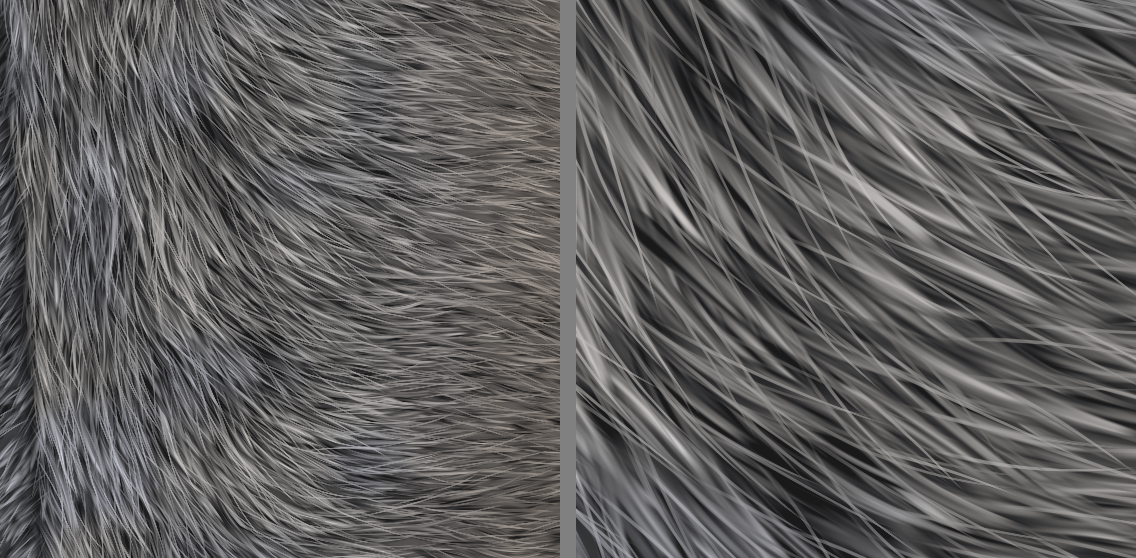
Left, the full canvas; right, a detail of the centre.
This texture is drawn by a WebGL 2 fragment shader. Its source:

```glsl
#version 300 es
precision highp float;
// Long grey fur combed from vertical on the left to level on the right.
// Tapered locks with inner hairs are scattered over jittered grids, turned
// along a flow field and painted in layers, then topped with single hairs.

uniform vec2 u_resolution;
out vec4 fragColor;

const int LOCK_LAYERS = 8;
const int HAIR_LAYERS = 4;
const float CELL = 0.055;         // grid pitch of the scattered locks
const float LOCK_LENGTH = 0.16;
const float LOCK_WIDTH = 0.011;   // half width at the widest part
const float HAIR_WIDTH = 0.0019;
const float HAIR_PITCH = 0.0034;  // spacing of hairs inside a lock
const float ROOT_TONE = 0.27;
const float TIP_GAIN = 0.23;
const float LOCK_VARIATION = 0.25;
const float HAIR_CONTRAST = 0.58;
const vec3 NEUTRAL = vec3(1.01, 0.995, 0.985);
const vec3 COOL = vec3(0.975, 0.985, 1.035);
const vec3 WARM = vec3(1.05, 0.985, 0.935);

vec4 hash4(vec2 p) {
  vec4 q = fract(p.xyxy * vec4(0.1031, 0.1030, 0.0973, 0.1099));
  q += dot(q, q.wzxy + 33.33);
  return fract((q.xxyz + q.yzzw) * q.zywx);
}

float hash1(vec2 p) {
  vec3 q = fract(p.xyx * 0.1031);
  q += dot(q, q.yzx + 33.33);
  return fract((q.x + q.y) * q.z);
}

float noise(vec2 p) {
  vec2 i = floor(p), f = fract(p);
  f = f * f * (3.0 - 2.0 * f);
  return mix(mix(hash1(i), hash1(i + vec2(1, 0)), f.x),
             mix(hash1(i + vec2(0, 1)), hash1(i + vec2(1, 1)), f.x), f.y);
}

float segmentDistance(vec2 p, vec2 a, vec2 b) {
  vec2 ab = b - a;
  return length(p - a - ab * clamp(dot(p - a, ab) / dot(ab, ab), 0.0, 1.0));
}

// Signed distance to the seam that cuts off a strip at the left.
float seam(vec2 p) { return p.x - 0.085 + 0.08 * p.y; }

float stripMask(vec2 p) { return 1.0 - smoothstep(-0.012, 0.004, seam(p)); }

// Combing direction as an angle in radians.
float flowAngle(vec2 p) {
  float turn = smoothstep(0.16, 0.80, p.x + 0.06 * (noise(p * 4.0) - 0.5));
  float steep = -1.53 + 0.22 * (1.0 - p.y);
  float angle = mix(steep, -0.12, turn) + 0.5 * (noise(p * 7.0 + 31.0) - 0.5);
  return mix(angle, -2.3, stripMask(p));
}

// Broad light and dark patches, with a shaded parting near the middle.
float patchTone(vec2 p) {
  float broad = noise(p * vec2(6.0, 7.0) + 11.0) - 0.5;
  float parting = segmentDistance(p, vec2(0.37, 0.76), vec2(0.48, 0.36));
  return 0.13 * broad - 0.12 * exp(-pow(parting / 0.045, 2.0));
}

void main() {
  vec2 p = gl_FragCoord.xy / u_resolution.y;
  float pixel = 1.0 / u_resolution.y;
  float sleek = smoothstep(0.55, 0.95, p.x);
  float tone = mix(0.28, 0.36, sleek);
  float patches = patchTone(p);

  for (int layer = 0; layer < LOCK_LAYERS + HAIR_LAYERS; layer++) {
    bool single = layer >= LOCK_LAYERS;
    vec2 shift = hash4(vec2(float(layer) * 7.0, 3.0)).xy;
    vec2 home = floor(p / CELL + shift);

    // Upstream locks are painted last, so their tips cover the roots below.
    for (int j = -2; j <= 2; j++)
    for (int i = 2; i >= -2; i--) {
      vec2 cell = home + vec2(i, j);
      vec2 id = cell + float(layer) * vec2(37.0, 53.0) + 100.0;
      vec4 rnd = hash4(id);
      vec2 center = (cell + rnd.xy - shift) * CELL;
      vec2 d = p - center;
      float fine = smoothstep(0.5, 0.95, center.x);
      float len = LOCK_LENGTH * mix(0.7, 1.2, rnd.z) * mix(1.0, 0.75, fine);
      len *= 1.0 - 0.5 * stripMask(center);
      if (length(d) > 0.56 * len) continue;

      // Local frame: u runs to the tip, v across, with a gentle bend.
      vec4 vary = hash4(id + 211.0);
      float angle = flowAngle(center) + (vary.x - 0.5) * (single ? 0.65 : 0.36);
      vec2 along = vec2(cos(angle), sin(angle));
      float u = dot(d, along);
      float v = dot(d, vec2(-along.y, along.x)) - (vary.y * 3.4 - 1.1) * u * u;
      float t = u / len + 0.5;
      if (t <= 0.0 || t >= 1.0) continue;

      float full = LOCK_WIDTH * mix(0.6, 1.3, vary.z) * mix(1.0, 0.65, fine);
      if (single) full = HAIR_WIDTH;
      float w = max(full * sqrt(1.0 - t) * smoothstep(-0.1, 0.3, t), pixel);
      float q = abs(v) / w;
      if (q > 1.8) continue;

      // Hairs inside the lock draw together toward its tip.
      float across = v / mix(w, full, 0.45) * full / HAIR_PITCH;
      float hair = noise(vec2(across + rnd.w * 90.0 + 50.0, t * 2.2 + rnd.x * 40.0));
      float ends = smoothstep(0.0, 0.4, t) * (1.0 - smoothstep(0.78, 1.0, t));
      float cover = (1.0 - smoothstep(0.4, 1.0, q + (single ? 0.0 : 0.7 * (hair - 0.5)))) * ends;
      float shade = ROOT_TONE + TIP_GAIN * smoothstep(0.05, 0.8, t)
                  + LOCK_VARIATION * (rnd.w - 0.5) + HAIR_CONTRAST * (hair - 0.5) + patches;
      if (single) {
        shade = mix(0.36, 0.76, sqrt(vary.w)) + patches;
        cover *= 0.62;
      } else {
        tone *= 1.0 - 0.13 * ends * (1.0 - smoothstep(0.7, 1.8, q));
      }
      tone = mix(tone, shade, cover);
    }
  }

  // Calmer fur at the right, a shaded seam at the left.
  tone = mix(tone, 0.41 + 0.72 * (tone - 0.43), sleek);
  float strip = stripMask(p);
  tone *= 1.0 - 0.12 * strip;
  tone *= 1.0 - 0.4 * exp(-pow((seam(p) + 0.01) / 0.014, 2.0));
  tone = clamp(tone, 0.1, 0.84);

  // Tint: bluish patches and shadows, brownish toward the right edge.
  float cool = smoothstep(0.4, 0.75, noise(p * 6.0 + 70.0)) * (1.0 - sleek);
  cool = max(max(cool, strip), 0.8 * (1.0 - smoothstep(0.16, 0.32, tone)));
  vec3 tint = mix(mix(NEUTRAL, COOL, cool), WARM, 0.85 * smoothstep(0.6, 1.0, p.x));
  fragColor = vec4(tone * tint, 1.0);
}
```
